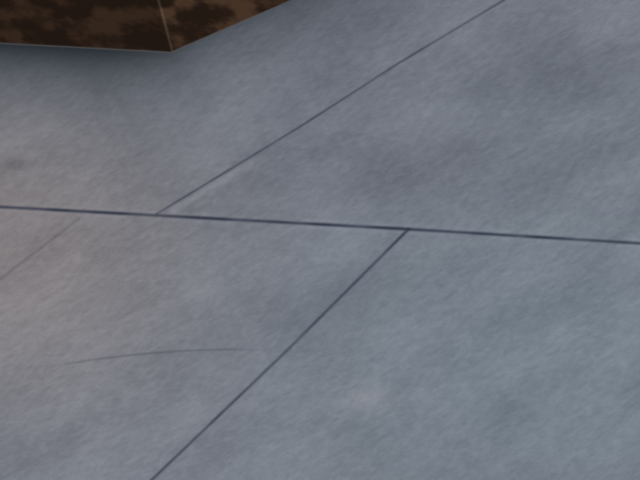
Reproduce this texture procedurally as a Shadertoy shader.

```glsl
// Weathered concrete paving seen at an angle, with the foot of a rusty box above.
// Slabs are broad tints plus sheared value noise; joints are soft segment distances,
// and the box is the overlap of two half planes that casts a fading contact shadow.

#define CONCRETE vec3(0.470, 0.490, 0.530)
#define WARM_TINT vec3(0.045, 0.005, -0.025)
#define JOINT_COLOR vec3(0.19, 0.21, 0.27)
#define SHADOW_COLOR vec3(0.11, 0.135, 0.155)
#define RUST_DARK vec3(0.115, 0.080, 0.062)
#define RUST_LIGHT vec3(0.265, 0.195, 0.145)
#define GRAIN_AMOUNT 0.060
#define MOTTLE_AMOUNT 0.085
#define SHADOW_REACH 0.075
#define STREAK_ANGLE 0.50

float hash(vec2 p) {
    return fract(sin(dot(p, vec2(127.1, 311.7))) * 43758.5453);
}

float valueNoise(vec2 p) {
    vec2 i = floor(p), f = fract(p);
    f = f * f * (3.0 - 2.0 * f);
    return mix(mix(hash(i), hash(i + vec2(1, 0)), f.x),
               mix(hash(i + vec2(0, 1)), hash(i + vec2(1, 1)), f.x), f.y);
}

float fbm(vec2 p) {
    float sum = 0.0, amp = 0.5;
    for (int i = 0; i < 4; i++) {
        sum += amp * valueNoise(p);
        p = mat2(1.6, 1.2, -1.2, 1.6) * p + 7.3;
        amp *= 0.5;
    }
    return sum / 0.9375;
}

float segmentDist(vec2 p, vec2 a, vec2 b) {
    vec2 ab = b - a;
    return length(p - a - ab * clamp(dot(p - a, ab) / dot(ab, ab), 0.0, 1.0));
}

// Soft line profile, never thinner than a pixel
float line(float d, float halfWidth) {
    float w = max(halfWidth, 0.7 / iResolution.y);
    return exp(-d * d / (w * w));
}

float spot(vec2 p, vec2 center, vec2 radius) {
    vec2 q = (p - center) / radius;
    return exp(-dot(q, q));
}

vec3 concrete(vec2 p) {
    float c = cos(STREAK_ANGLE), s = sin(STREAK_ANGLE);
    vec2 along = mat2(c, -s, s, c) * p;
    float mottle = fbm(along * vec2(7.0, 13.0)) - 0.5;
    float grain = fbm(along * vec2(55.0, 125.0)) - 0.5;
    float fine = valueNoise(along * vec2(130.0, 240.0)) - 0.5;

    // Broad tints: warm at left, cool at lower right, dull across the top
    vec3 col = CONCRETE + WARM_TINT * spot(p, vec2(0.0, 0.48), vec2(0.40, 0.34));
    col += vec3(-0.012, 0.010, 0.012) * spot(p, vec2(1.20, 0.22), vec2(0.55, 0.38));
    col -= 0.050 * spot(p, vec2(0.68, 1.0), vec2(0.30, 0.22));
    col -= 0.045 * spot(p, vec2(1.20, 0.83), vec2(0.17, 0.10));
    col -= vec3(0.030, 0.035, 0.035) * spot(p, vec2(0.82, 0.64), vec2(0.32, 0.09));
    col -= 0.025 * spot(p, vec2(0.62, 0.36), vec2(0.22, 0.10));
    col += vec3(0.050, 0.035, 0.030) * spot(p, vec2(0.765, 0.17), vec2(0.05, 0.025));
    col -= 0.060 * spot(p, vec2(0.035, 0.658), vec2(0.035, 0.013));
    return col + MOTTLE_AMOUNT * mottle + GRAIN_AMOUNT * grain + 0.022 * fine;
}

vec3 addJoints(vec3 col, vec2 p) {
    float wear = 0.65 + 0.5 * valueNoise(p * 24.0);
    vec2 crossing = vec2(0.851, 0.5226);
    float across = min(segmentDist(p, vec2(-0.1, 0.5745), crossing),
                       segmentDist(p, crossing, vec2(1.4, 0.489)));
    float upper = min(segmentDist(p, vec2(0.326, 0.554), vec2(0.625, 0.736)),
                  min(segmentDist(p, vec2(0.625, 0.736), vec2(0.833, 0.870)),
                      segmentDist(p, vec2(0.833, 0.870), vec2(1.080, 1.018))));
    float lower = min(segmentDist(p, crossing, vec2(0.599, 0.271)),
                      segmentDist(p, vec2(0.599, 0.271), vec2(0.295, -0.02)));
    float faint = segmentDist(p, vec2(0.165, 0.545), vec2(-0.02, 0.403));

    // Pale worn lips beside the grooves
    col += 0.045 * line(segmentDist(p, vec2(0.36, 0.561), vec2(0.52, 0.659)), 0.007);
    col += 0.030 * line(across - 0.007, 0.004) * valueNoise(p * 15.0);
    col = mix(col, JOINT_COLOR, min(0.85 * wear, 0.9) * line(across, 0.0035));
    col = mix(col, JOINT_COLOR, 0.55 * wear * line(upper, 0.0027));
    col = mix(col, JOINT_COLOR, 0.68 * wear * line(lower, 0.0034));
    col = mix(col, JOINT_COLOR, 0.16 * line(faint, 0.0035));

    // Thin curved hairline crack
    float bend = 0.272 - 0.23 * (p.x - 0.5) * (p.x - 0.5);
    float extent = smoothstep(0.08, 0.20, p.x) * smoothstep(0.60, 0.45, p.x);
    return mix(col, JOINT_COLOR, 0.22 * extent * line(p.y - bend, 0.003));
}

vec3 addBox(vec3 col, vec2 p) {
    float front = p.y - 0.910 + 0.0534 * p.x;
    float side = (p.y - 0.891 - 0.4325 * (p.x - 0.356)) * 0.918;
    float inside = min(front, side);

    // Contact shadow, deepest below the front face
    float depth = mix(0.88, 0.42, smoothstep(0.18, 0.50, p.x));
    float shade = depth * exp(-max(-inside, 0.0) / SHADOW_REACH);
    col = mix(col, SHADOW_COLOR, shade);

    // Rusty faces meeting at a slanted corner
    float corner = p.x - 0.359 + 0.27 * (p.y - 0.892);
    float px = 1.0 / iResolution.y;
    float onSide = smoothstep(-px, px, corner);
    float rust = fbm(vec2(p.x * 24.0 + p.y * 9.0, p.y * 36.0));
    float light = mix(0.10 + 0.5 * smoothstep(0.40, 0.75, rust),
                      0.15 + 0.9 * smoothstep(0.30, 0.70, rust), onSide);
    vec3 face = mix(RUST_DARK, RUST_LIGHT, light);
    face += vec3(0.10, 0.095, 0.09) * line(corner, 0.003);
    col = mix(col, face, smoothstep(-px, px, inside));
    return mix(col, vec3(0.33, 0.33, 0.34), 0.60 * line(inside, 0.0022));
}

void mainImage(out vec4 fragColor, in vec2 fragCoord) {
    vec2 p = fragCoord / iResolution.y;
    vec3 col = addBox(addJoints(concrete(p), p), p);
    fragColor = vec4(clamp(col, 0.0, 1.0), 1.0);
}
```
